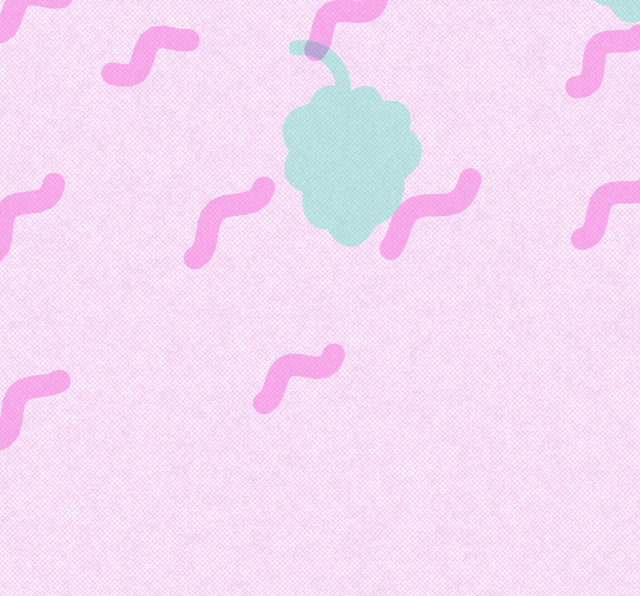
Reproduce this pattern procedurally as a WebGL 1 fragment shader.

```glsl
precision highp float;
uniform vec2 u_resolution;

#define DOT_PERIOD 0.0078125
#define DOT_CONTRAST 0.95
#define MOTTLE 0.6
#define GRAIN 0.65
#define WORM_RADIUS 0.0175
#define WORM_WAVE 0.016
#define LEAF_RADIUS 0.111
#define LEAF_CENTER vec2(0.547, 0.693)
#define LEAF_STEP vec2(0.44, 0.35)

const float TAU = 6.28319;
const vec3 PAPER_LIGHT = vec3(0.99, 0.915, 0.99);
const vec3 PAPER_DARK = vec3(0.95, 0.835, 0.94);
const vec3 PINK_INK = vec3(0.995, 0.755, 0.945);
const vec3 TEAL_INK = vec3(0.752, 1.005, 0.912);

float hash(vec2 p) {
  vec3 q = fract(vec3(p.xyx) * 0.1031);
  q += dot(q, q.yzx + 33.33);
  return fract((q.x + q.y) * q.z);
}

float noise(vec2 p) {
  vec2 i = floor(p), f = fract(p);
  f = f * f * (3.0 - 2.0 * f);
  return mix(mix(hash(i), hash(i + vec2(1, 0)), f.x),
             mix(hash(i + vec2(0, 1)), hash(i + vec2(1, 1)), f.x), f.y);
}

float segment(vec2 p, vec2 a, vec2 b) {
  vec2 ab = b - a;
  return length(p - a - ab * clamp(dot(p - a, ab) / dot(ab, ab), 0.0, 1.0));
}

// Wavy stroke along the x axis, centred on the origin
float wormDistance(vec2 p, float len, float phase) {
  float d = 1.0;
  vec2 a = vec2(-0.5 * len, WORM_WAVE * sin(phase));
  for (int i = 1; i <= 12; i++) {
    float t = float(i) / 12.0;
    vec2 b = vec2((t - 0.5) * len, WORM_WAVE * sin(phase + TAU * 1.2 * t));
    d = min(d, segment(p, a, b));
    a = b;
  }
  return d - WORM_RADIUS;
}

// Ten worms on a sheared, jittered grid that leaves the lower right empty
float wormField(vec2 p, float top) {
  float d = 1.0;
  for (int i = 0; i < 10; i++) {
    float row = floor(float(i) / 4.0);
    float col = float(i) - 4.0 * row;
    vec2 cell = vec2(col, row);
    float inner = 0.5 * col * (3.0 - col);
    float stagger = (mod(col, 2.0) - 0.5) * (1.0 - row);
    vec2 center = vec2(0.02 + 0.31 * col + inner * (0.12 * row - 0.1),
                       top - 0.05 - 0.28 * row - 0.06 * stagger);
    vec2 jitter = vec2(hash(cell + 3.7), hash(cell + 19.3)) - 0.5;
    vec2 q = p - center - 0.025 * jitter;
    float angle = 0.62 + 0.4 * (hash(cell + 41.0) - 0.5);
    float c = cos(angle), s = sin(angle);
    q = vec2(c * q.x + s * q.y, c * q.y - s * q.x);
    float len = 0.125 + 0.04 * hash(cell + 57.0);
    d = min(d, wormDistance(q, len, 3.0 + 2.4 * hash(cell + 73.0)));
  }
  return d;
}

// Uneven lobed blob drawn out at the bottom, with a curved stem on top
float leafDistance(vec2 p) {
  float fromBottom = atan(p.x, -p.y);
  float warped = fromBottom - 0.09 + 0.1 * sin(2.0 * fromBottom + 0.8);
  float lobes = 0.87 + 0.13 * abs(cos(4.5 * warped)) + 0.03 * sin(3.0 * fromBottom + 2.0);
  float taper = 0.3 * pow(max(cos(fromBottom), 0.0), 6.0);
  float blob = 0.9 * (length(p) - LEAF_RADIUS * (lobes + taper));
  vec2 q = p - vec2(-0.0755, 0.099);
  float bend = clamp(atan(q.y, q.x), 0.0, 1.7);
  float stem = length(q - 0.065 * vec2(cos(bend), sin(bend))) - 0.012;
  return min(blob, stem);
}

float coverage(float d) {
  float edge = max(0.7 / u_resolution.x, 0.001);
  return 1.0 - smoothstep(-edge, edge, d);
}

void main() {
  vec2 p = gl_FragCoord.xy / u_resolution.x;
  float top = u_resolution.y / u_resolution.x;

  float worms = coverage(wormField(p, top));
  float leaves = 0.0;
  for (int i = 0; i < 2; i++) {
    leaves = max(leaves, coverage(leafDistance(p - LEAF_CENTER - LEAF_STEP * float(i))));
  }

  // Halftone checker with uneven dots and cloudy patches
  vec2 wave = cos(TAU * p / DOT_PERIOD);
  float grain = hash(floor(p / DOT_PERIOD * 2.0)) - 0.5;
  float cloud = 0.4 * noise(p * 45.0) + 0.6 * noise(p * 110.0 + 9.0) - 0.5;
  float dots = DOT_CONTRAST * wave.x * wave.y * (0.9 + 0.8 * cloud);
  float tone = dots + MOTTLE * cloud + GRAIN * grain;
  tone = 0.5 + tone * mix(1.0, 0.6, max(worms, leaves));

  // Translucent inks multiply over the paper
  vec3 color = mix(PAPER_DARK, PAPER_LIGHT, tone);
  color *= mix(vec3(1.0), PINK_INK, worms);
  color *= mix(vec3(1.0), TEAL_INK, leaves);
  gl_FragColor = vec4(clamp(color, 0.0, 1.0), 1.0);
}
```
